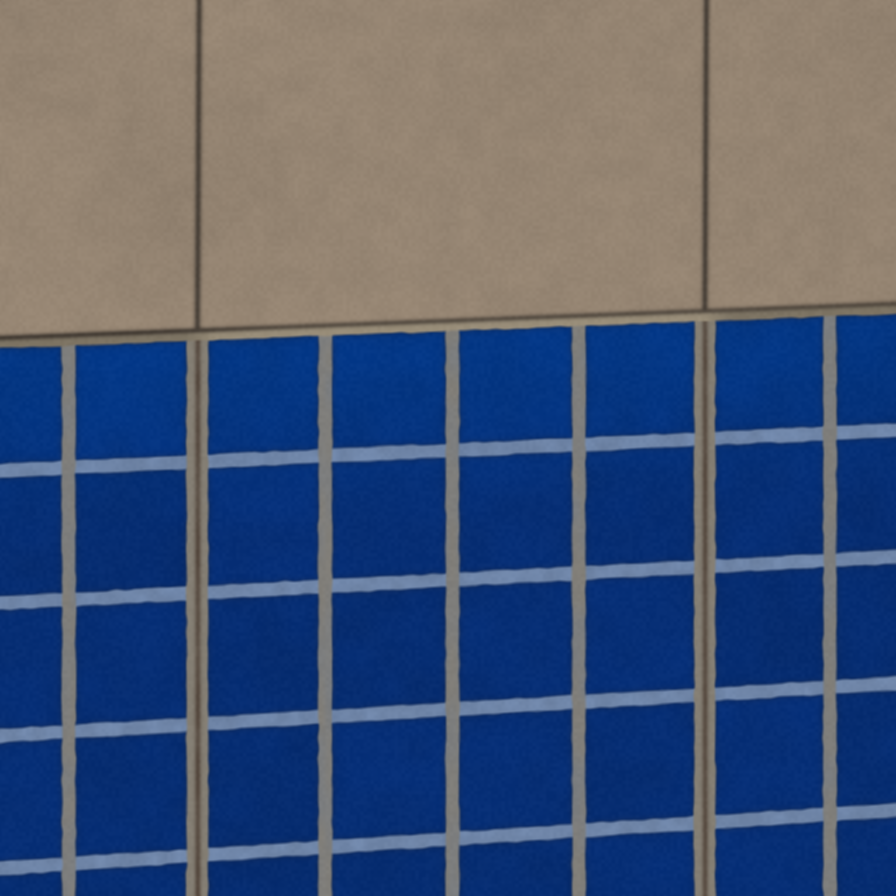
This texture is drawn by a Shadertoy shader. Its source:

```glsl
// Beige wall panels above a slightly tilted grid of blue mosaic tiles with pale grout.

const vec3 WALL        = vec3(0.585, 0.520, 0.448);
const vec3 WALL_JOINT  = vec3(0.265, 0.235, 0.205);
const vec3 TILE        = vec3(0.025, 0.180, 0.455);
const vec3 TILE_TOP    = vec3(0.015, 0.215, 0.520);
const vec3 TILE_RIM    = vec3(0.070, 0.150, 0.310);
const vec3 GROUT_ROW   = vec3(0.450, 0.540, 0.680);
const vec3 GROUT_COL   = vec3(0.480, 0.490, 0.500);
const vec3 GROUT_WARM  = vec3(0.540, 0.500, 0.430);
const vec3 LEDGE       = vec3(0.600, 0.555, 0.475);
const vec3 SEAM        = vec3(0.330, 0.280, 0.240);

const float COLUMN_START = 0.0768;   // first column line
const float COLUMN_PITCH = 0.1439;
const float COLUMN_BEND  = 0.0028;   // columns narrow to the right
const float EDGE_TOP     = 0.3772;   // wall edge at the left, measured downward
const float EDGE_SLOPE   = 0.0383;
const float ROW_PITCH    = 0.1480;
const float ROW_SHRINK   = 0.0067;   // rows shorten to the right
const float ROW_HALF     = 0.0076;   // half widths of the grout
const float COLUMN_HALF  = 0.0077;
const float SEAM_HALF    = 0.0122;
const float LEDGE_DEPTH  = 0.0115;
const float SOFTNESS     = 0.0024;
const float GRAIN        = 0.022;

float hash(vec2 p) {
    vec3 q = fract(vec3(p.xyx) * 0.1031);
    q += dot(q, q.yzx + 33.33);
    return fract((q.x + q.y) * q.z);
}

float noise(vec2 p) {
    vec2 i = floor(p), f = fract(p);
    f = f * f * (3.0 - 2.0 * f);
    return mix(mix(hash(i), hash(i + vec2(1, 0)), f.x),
               mix(hash(i + vec2(0, 1)), hash(i + vec2(1, 1)), f.x), f.y);
}

// Soft coverage of the region where d is negative
float cover(float d) {
    float w = max(SOFTNESS, 0.7 / iResolution.y);
    return 1.0 - smoothstep(-w, w, d);
}

vec3 wallColor(vec2 p, float seamX) {
    vec3 c = WALL * (0.99 + 0.05 * (noise(p * 5.0) - 0.5));
    c *= 1.0 + 0.04 * (noise(p * 42.0) - 0.5);
    float lean = 0.002 * (1.0 - p.y / EDGE_TOP);
    float joint = exp(-pow((seamX - lean) / 0.0038, 2.0));
    return mix(c, WALL_JOINT, 0.9 * joint);
}

vec3 mosaicColor(vec2 p, float depth, float pitch, float column, float seamX, bool isSeam) {
    float line = floor(column + 0.5);
    float row = depth / pitch;
    float rowLine = max(1.0, floor(row + 0.5));
    float wobble = 0.0018 * (noise(p * 85.0) - 0.5);

    // Signed distances to the grout bands
    float colX = (column - line) * COLUMN_PITCH;
    float dCol = abs(colX) - (isSeam ? SEAM_HALF : COLUMN_HALF) + wobble;
    float dRow = abs(row - rowLine) * pitch - ROW_HALF + wobble;
    float dLedge = depth - LEDGE_DEPTH + wobble;
    float dGrout = min(dCol, min(dRow, dLedge));

    // Glazed tiles with dark rims
    vec2 cell = vec2(floor(column), floor(row));
    vec3 c = mix(TILE_TOP, TILE, smoothstep(0.2, 1.7, row));
    c *= 0.97 + 0.06 * hash(cell + 7.0) + 0.06 * (noise(p * 30.0) - 0.5);
    c = mix(c, TILE_RIM, 0.65 * exp(-max(dGrout, 0.0) / 0.0025));

    // Row grout, then column grout over it
    vec3 rowGrout = GROUT_ROW * (0.97 + 0.08 * (noise(p * 70.0) - 0.5));
    c = mix(c, rowGrout, cover(dRow));
    vec3 colGrout = mix(GROUT_COL, GROUT_WARM, 0.45 * noise(p * vec2(95.0, 30.0)));
    if (isSeam) {
        colGrout = mix(GROUT_WARM, GROUT_COL, 0.35);
        float groove = exp(-pow((seamX - 0.0005) / 0.0036, 2.0));
        colGrout = mix(colGrout, SEAM, groove * (0.75 + 0.25 * noise(p * 40.0)));
    }
    c = mix(c, colGrout, cover(dCol));

    // Ledge along the top, brightest across the middle panel
    float middle = smoothstep(0.20, 0.25, p.x) * (1.0 - smoothstep(0.78, 0.82, p.x));
    return mix(c, LEDGE * mix(0.82, 1.0, middle), cover(dLedge));
}

void mainImage(out vec4 fragColor, in vec2 fragCoord) {
    vec2 p = fragCoord / iResolution.xy;
    p.y = 1.0 - p.y;

    // Perspective grid coordinates
    float depth = p.y - EDGE_TOP + EDGE_SLOPE * p.x;
    float pitch = ROW_PITCH - ROW_SHRINK * p.x;
    float s = (p.x - COLUMN_START) / COLUMN_PITCH;
    float column = s + COLUMN_BEND * s * s;

    // Every fourth column line is a panel seam
    float seamLine = floor((column - 1.0) / 4.0 + 0.5) * 4.0 + 1.0;
    float seamX = (column - seamLine) * COLUMN_PITCH;
    bool isSeam = abs(floor(column + 0.5) - seamLine) < 0.5;

    vec3 c = mix(mosaicColor(p, depth, pitch, column, seamX, isSeam),
                 wallColor(p, seamX), cover(depth));

    // Dark joint under the wall, deeper at the left
    float jointDark = mix(0.95, 0.72, smoothstep(0.15, 0.35, p.x));
    c = mix(c, WALL_JOINT, jointDark * exp(-pow(depth / 0.0034, 2.0)));

    c += GRAIN * (noise(p * 260.0) - 0.5);
    fragColor = vec4(c, 1.0);
}
```
